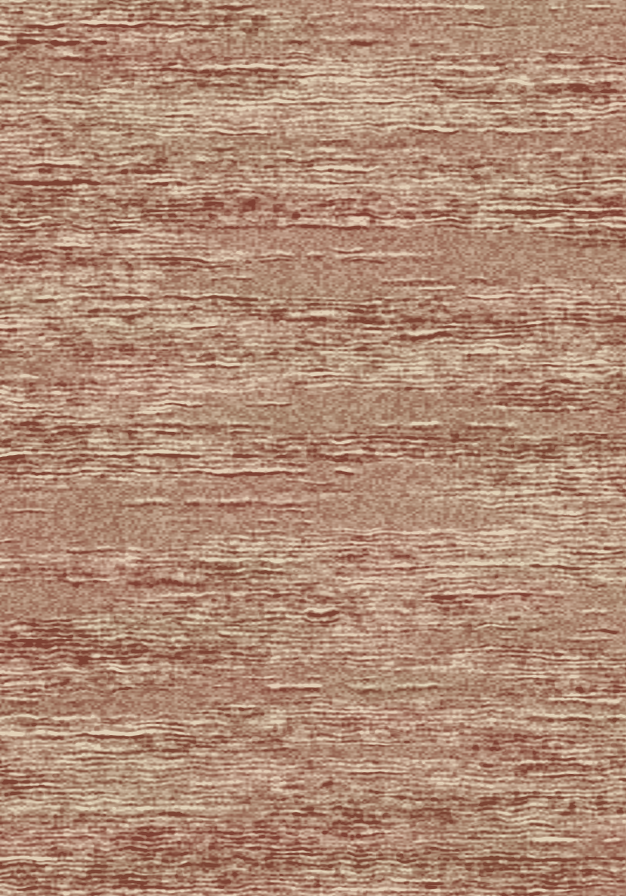
Give the GLSL for this texture, as a WebGL 1 fragment shader.

```glsl
precision highp float;
// Woven slub fabric: fine wavy horizontal ribs, smooth flat bands, red flecks
// and crinkled cream yarns with shadows. All layers sum into one tone value,
// which a five-stop ramp turns into colour.
uniform vec2 u_resolution;

const float TAU = 6.28318;
const float RIBS = 160.0;                       // ribs per canvas height
const vec3 DARK_RED = vec3(0.49, 0.26, 0.20);
const vec3 ROSE     = vec3(0.62, 0.44, 0.36);
const vec3 TAN      = vec3(0.68, 0.54, 0.45);
const vec3 SAND     = vec3(0.755, 0.635, 0.55);
const vec3 CREAM    = vec3(0.89, 0.82, 0.72);

float hash(vec2 c) {
  vec3 q = fract(c.xyx * 0.1031);
  q += dot(q, q.yzx + 33.33);
  return fract((q.x + q.y) * q.z);
}

// Smooth value noise in -1..1; unequal frequencies give stretched streaks.
float streak(vec2 p, vec2 frequency, float seed) {
  vec2 q = p * frequency + seed;
  vec2 cell = floor(q);
  vec2 f = fract(q);
  f = f * f * (3.0 - 2.0 * f);
  float low = mix(hash(cell), hash(cell + vec2(1.0, 0.0)), f.x);
  float high = mix(hash(cell + vec2(0.0, 1.0)), hash(cell + vec2(1.0, 1.0)), f.x);
  return 2.0 * mix(low, high, f.y) - 1.0;
}

float ridge(float d, float width) {
  return exp(-d * d / (width * width));
}

// Scattered yarns, one per stretched cell: bright core with a shadow below.
float slub(vec2 p, float rows, float cellLength, float density, float seed) {
  float row = floor(p.y * rows);
  float x = p.x / cellLength + 7.0 * hash(vec2(row, seed));
  vec2 id = vec2(floor(x) + seed, row);
  float present = step(hash(id + 3.7), density);
  float halfLength = mix(0.25, 0.48, hash(id + 9.1));
  float along = abs(fract(x) - 0.5);
  float taper = 1.0 - smoothstep(halfLength - 0.15, halfLength, along);
  float across = fract(p.y * rows) - 0.58 - 0.2 * (hash(id + 5.3) - 0.5);
  float profile = ridge(across, 0.13) - 0.85 * ridge(across + 0.27, 0.14);
  return present * taper * profile;
}

vec3 yarnColour(float tone) {
  vec3 colour = mix(DARK_RED, ROSE, clamp((tone + 2.2) / 1.32, 0.0, 1.0));
  colour = mix(colour, TAN, clamp((tone + 0.88) / 0.73, 0.0, 1.0));
  colour = mix(colour, SAND, clamp((tone + 0.15) / 0.79, 0.0, 1.0));
  return mix(colour, CREAM, clamp((tone - 0.64) / 1.4, 0.0, 1.0));
}

void main() {
  vec2 p = gl_FragCoord.xy / u_resolution.y;

  // Crinkle of the threads
  vec2 w = p;
  w.y += 0.0024 * streak(p, vec2(7.0, 14.0), 11.0);
  w.y += 0.0022 * streak(p, vec2(42.0, 75.0), 23.0);
  w.y += 0.0010 * streak(p, vec2(95.0, 110.0), 31.0);

  // Flat bands interrupt the ribbing
  float flatness = smoothstep(0.15, 0.4, streak(w, vec2(2.6, 38.0), 37.0));
  float relief = 1.0 - 0.85 * flatness;
  float ribStrength = 0.8 + 0.5 * streak(w, vec2(22.0, 70.0), 41.0);
  float tone = 1.05 * relief * ribStrength * cos(TAU * RIBS * w.y);

  // Patches of dye, red flecks, single threads and fine grain
  float dye = streak(w, vec2(5.0, 48.0), 53.0);
  float fleck = streak(w, vec2(130.0, 210.0), 61.0);
  tone += 0.36 * relief * dye;
  tone -= 1.1 * relief * smoothstep(0.0, 0.6, fleck - 0.6 * dye) - 0.25;
  tone += 0.42 * relief * streak(w, vec2(20.0, 95.0), 67.0);
  tone += 0.85 * relief * streak(w, vec2(55.0, 190.0), 71.0);
  tone += 1.05 * streak(p, vec2(290.0, 430.0), 83.0);
  tone -= 0.40 * flatness;

  // Long yarns, short yarns and dark seams
  float broken = smoothstep(-0.75, 0.35, streak(w, vec2(60.0, 55.0), 97.0));
  float yarns = 1.9 * slub(w, 58.0, 0.32, 0.40, 13.0);
  yarns += 1.7 * slub(w, 92.0, 0.10, 0.32, 29.0);
  yarns -= 1.0 * slub(w, 52.0, 0.30, 0.28, 47.0);
  tone += broken * yarns;

  // Broad shading, redder towards the lower edge
  tone += 0.12 * streak(p, vec2(2.0, 5.0), 101.0);
  tone += 0.10 - 0.25 * (1.0 - smoothstep(0.0, 0.4, p.y));

  vec3 warmth = vec3(0.008, -0.012, -0.002);
  vec3 colour = yarnColour(tone) + warmth * streak(w, vec2(7.0, 30.0), 113.0);
  gl_FragColor = vec4(colour, 1.0);
}
```
